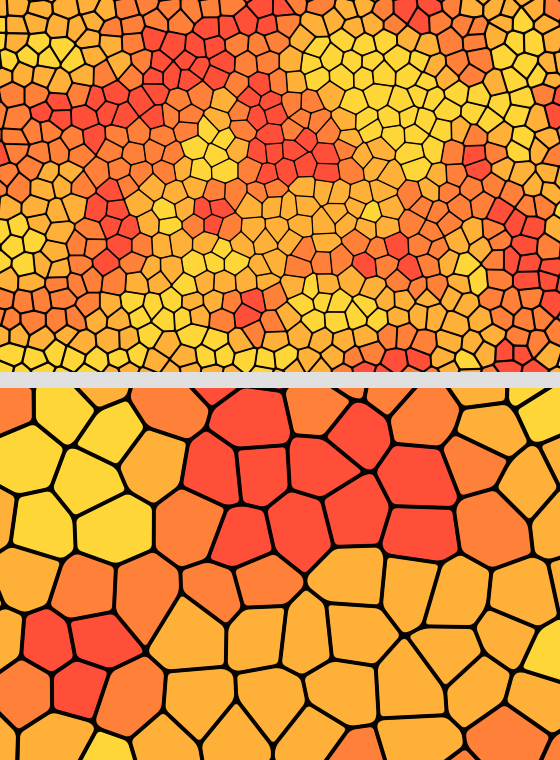
Top: the whole. Bottom: its middle third, enlarged.
Give the GLSL for this pattern, as a Shadertoy shader.

```glsl
// Mosaic of warm irregular Voronoi cells with dark joints that widen toward the borders

// Sine-free hashes
vec2 hash22(vec2 p) {
    vec3 q = fract(vec3(p.xyx) * vec3(0.1031, 0.1030, 0.0973));
    q += dot(q, q.yzx + 33.33);
    return fract((q.xx + q.yz) * q.zy);
}

float valueNoise(vec2 p) {
    vec2 i = floor(p), f = fract(p);
    f = f * f * (3.0 - 2.0 * f);
    float bottom = mix(hash22(i).x, hash22(i + vec2(1, 0)).x, f.x);
    float top = mix(hash22(i + vec2(0, 1)).x, hash22(i + vec2(1, 1)).x, f.x);
    return mix(bottom, top, f.y);
}

// Jittered seed on a staggered, nearly hexagonal lattice
vec2 seedPosition(vec2 id) {
    vec2 jitter = (hash22(id + 71.0) - 0.5) * vec2(0.62, 0.58);
    return vec2(id.x + 0.5 * mod(id.y, 2.0), id.y * 0.866) + jitter;
}

float smoothMin(float a, float b, float k) {
    float h = max(k - abs(a - b), 0.0) / k;
    return min(a, b) - 0.25 * h * h * k;
}

// Four flat tones chosen by clustered noise
vec3 cellColor(vec2 seed, vec2 id) {
    float tone = valueNoise(seed * 0.42 + 19.0) + 0.1 * (hash22(id + 213.0).y - 0.5);
    vec3 red = vec3(1.0, 0.31, 0.22);
    vec3 orange = vec3(1.0, 0.5, 0.22);
    vec3 amber = vec3(1.0, 0.69, 0.22);
    vec3 yellow = vec3(1.0, 0.84, 0.22);
    return tone < 0.26 ? red : tone < 0.485 ? orange : tone < 0.715 ? amber : yellow;
}

void mainImage(out vec4 fragColor, in vec2 fragCoord) {
    float cellsPerHeight = 17.4;
    vec2 p = fragCoord / iResolution.y * cellsPerHeight + 40.0;
    float pixel = cellsPerHeight / iResolution.y;

    // Nearest seed
    vec2 base = floor(vec2(p.x, p.y / 0.866) + 0.5);
    vec2 nearestId = base, nearestSeed = p;
    float nearestDist = 1e3;
    for (int y = -2; y <= 2; y++)
    for (int x = -2; x <= 2; x++) {
        vec2 id = base + vec2(x, y);
        vec2 seed = seedPosition(id);
        float d = dot(seed - p, seed - p);
        if (d < nearestDist) {
            nearestDist = d;
            nearestId = id;
            nearestSeed = seed;
        }
    }

    // Distance to the cell border, with slightly rounded corners
    float border = 1e3;
    for (int y = -2; y <= 2; y++)
    for (int x = -2; x <= 2; x++) {
        if (x == 0 && y == 0) continue;
        vec2 seed = seedPosition(nearestId + vec2(x, y));
        float d = dot(0.5 * (seed + nearestSeed) - p, normalize(seed - nearestSeed));
        border = smoothMin(border, d, 0.06);
    }

    // Joint width grows away from the centre
    vec2 fromCentre = 2.0 * fragCoord / iResolution.xy - 1.0;
    float halfWidth = mix(0.031, 0.056, smoothstep(0.2, 1.5, length(fromCentre)));
    float inside = smoothstep(-0.6 * pixel, 0.6 * pixel, border - halfWidth);

    vec3 joint = vec3(0.025, 0.015, 0.01);
    fragColor = vec4(mix(joint, cellColor(nearestSeed, nearestId), inside), 1.0);
}
```
